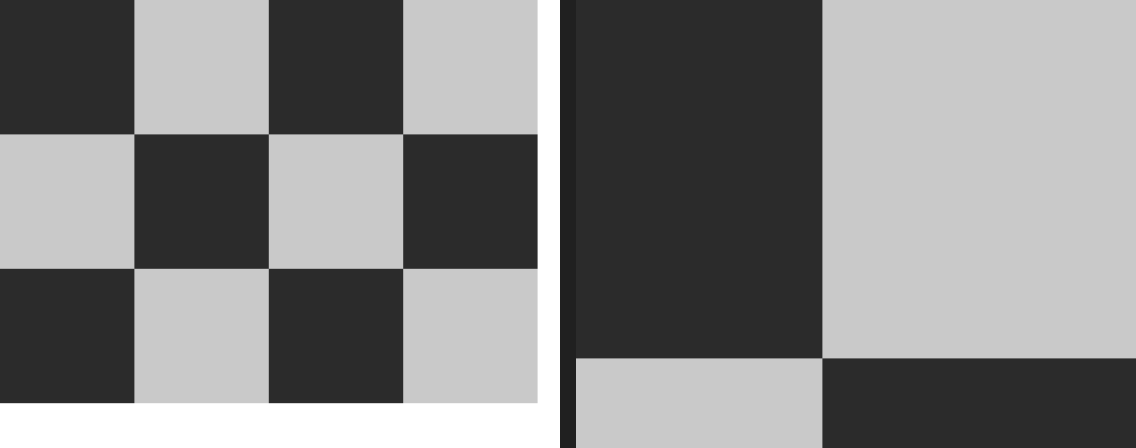
Left, the full canvas; right, a detail of the centre.
Give the GLSL for this pattern, as a WebGL 1 fragment shader.

```glsl
precision highp float;
// Flat two-tone checkerboard of square cells, anchored at the top left,
// leaving a plain white margin on the right and along the bottom.
// Each axis is a box-filtered square wave; their product gives the checks.

#define CELL_SIZE 0.24              // cell side, as a share of canvas width
#define CELLS vec2(4.0, 3.0)        // cells across and down
#define DARK vec3(0.169)
#define LIGHT vec3(0.788)
#define MARGIN vec3(1.0)

uniform vec2 u_resolution;

// Integral of a square wave that is +1 on even cells and -1 on odd cells.
vec2 triangleWave(vec2 p) {
  return 1.0 - abs(mod(p, 2.0) - 1.0);
}

// Square wave averaged over one pixel footprint.
vec2 smoothSquareWave(vec2 p, float footprint) {
  vec2 halfStep = vec2(0.5 * footprint);
  return (triangleWave(p + halfStep) - triangleWave(p - halfStep)) / footprint;
}

void main() {
  // Cell coordinates measured from the top left corner.
  float pixel = 1.0 / (CELL_SIZE * u_resolution.x);
  vec2 cell = vec2(gl_FragCoord.x, u_resolution.y - gl_FragCoord.y) * pixel;

  // Checks, with the filter kept inside the outer border.
  vec2 inside = min(cell, CELLS - 0.5 * pixel);
  vec2 wave = smoothSquareWave(inside, pixel);
  vec3 checks = mix(LIGHT, DARK, 0.5 + 0.5 * wave.x * wave.y);

  // Coverage of the board against the margin.
  vec2 coverage = clamp((CELLS - cell) / pixel + 0.5, 0.0, 1.0);
  gl_FragColor = vec4(mix(MARGIN, checks, coverage.x * coverage.y), 1.0);
}
```
